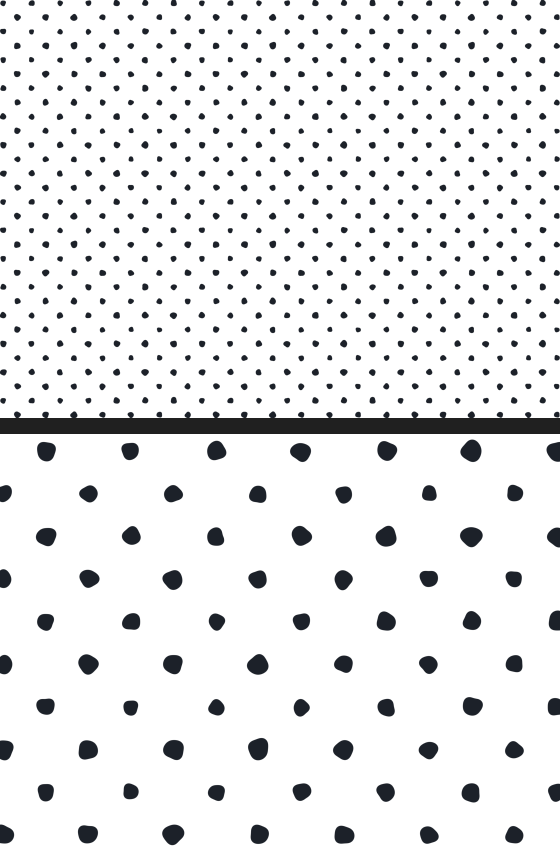
Top: the whole. Bottom: its middle third, enlarged.
Reproduce this pattern procedurally as a WebGL 2 fragment shader.

```glsl
#version 300 es
precision highp float;
// Staggered rows of small hand-inked dots on white paper.
// Each point snaps to its nearest lattice dot, whose size and wobbly outline
// come from a hash that repeats over a larger block of dots.

#define STEP 0.02535               // half a dot period, in canvas widths
#define ORIGIN vec2(0.0057, 0.0057) // first dot, from the top left corner
#define TILE 14.0                  // half periods before the dots recur
#define RADIUS 0.213               // mean dot radius, in steps
#define SIZE_WAVE 0.014            // size change between rows and columns
#define SIZE_RANDOM 0.012          // size change from dot to dot
#define WOBBLE 0.075               // unevenness of the outline
#define JITTER 0.018               // offset of the dot centres, in steps
#define INK vec3(0.11, 0.13, 0.16)
#define PAPER vec3(1.0)

uniform vec2 u_resolution;
out vec4 fragColor;

const float TAU = 6.28318;

// Four random values from 0 to 1 for a lattice position.
vec4 hash4(vec2 p) {
    vec4 v = fract(vec4(p.xyxy) * vec4(0.1031, 0.1030, 0.0973, 0.1099) + 0.37);
    v += dot(v, v.wzxy + 33.33);
    return fract((v.xxyz + v.yzzw) * v.zywx);
}

// Signed distance to a dot with an uneven outline.
float inkDot(vec2 p, float radius, vec4 rnd) {
    float angle = atan(p.y, p.x + 1e-6);
    float outline = cos(2.0 * angle + TAU * rnd.x) * rnd.w
                  + cos(3.0 * angle + TAU * rnd.y) * 0.8
                  + cos(4.0 * angle + TAU * rnd.z) * 0.45;
    return length(p) - radius * (1.0 + WOBBLE * outline);
}

void main() {
    // Lattice coordinates, counted rightward and down from the first dot
    vec2 canvas = vec2(gl_FragCoord.x, u_resolution.y - gl_FragCoord.y) / u_resolution.x;
    vec2 grid = (canvas - ORIGIN) / STEP;

    // Nearest dot: odd rows shift by one step
    float row = floor(grid.y + 0.5);
    float shift = mod(row, 2.0);
    float column = 2.0 * floor((grid.x - shift) * 0.5 + 0.5) + shift;
    vec2 cell = vec2(column, row);

    // Variation, recurring with the tile
    vec2 tileCell = mod(cell, TILE);
    vec4 shape = hash4(tileCell);
    vec4 place = hash4(tileCell + 23.7);
    vec2 wave = cos(TAU * 6.0 / TILE * (tileCell - 3.0));
    float radius = RADIUS + SIZE_WAVE * (wave.x + wave.y)
                 + SIZE_RANDOM * (2.0 * place.z - 1.0);
    vec2 offset = JITTER * (2.0 * place.xy - 1.0);

    // Ink with an edge about one pixel wide
    float dist = inkDot(grid - cell - offset, radius, shape);
    float edge = 0.7 / (u_resolution.x * STEP);
    float ink = 1.0 - smoothstep(-edge, edge, dist);
    fragColor = vec4(mix(PAPER, INK, ink), 1.0);
}
```
